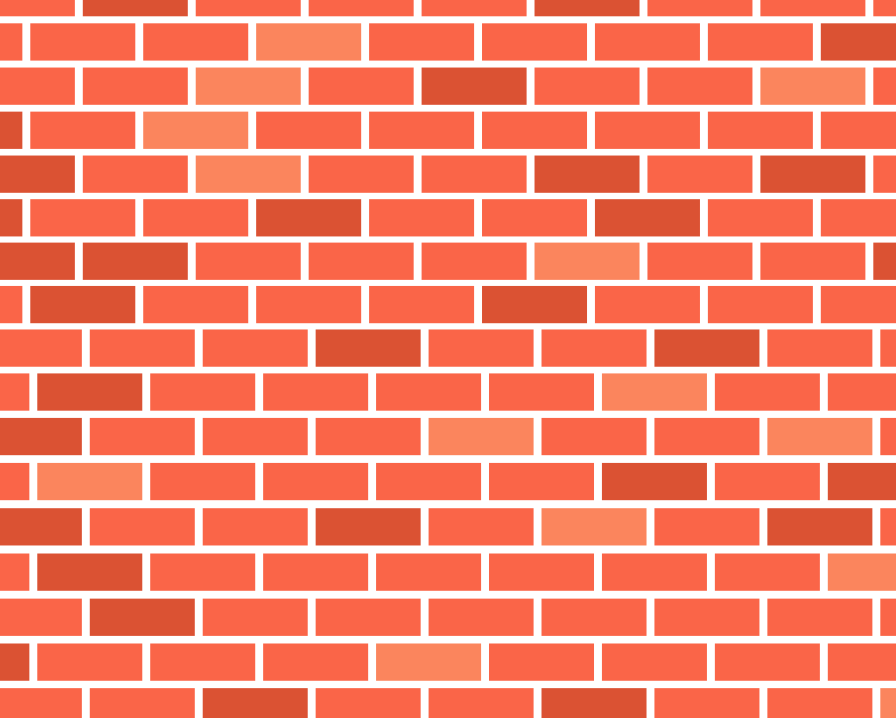
Give the GLSL for this pattern, as a Shadertoy shader.

```glsl
float hash(vec2 p) {
    vec3 q = fract(p.xyx * vec3(0.1031, 0.1030, 0.0973));
    q += dot(q, q.yzx + 33.33);
    return fract((q.x + q.y) * q.z);
}

// Courses drift slightly upwards around the middle of the wall
float courseDrift(float row) {
    float t = (row - 8.2) / 4.0;
    return 0.0052 * exp(-t * t);
}

// At most one accent brick, dark or light, in each run of three
vec3 brickColor(vec2 id) {
    vec2 run = vec2(floor(id.x / 3.0), id.y) + 41.0;
    float slot = floor(3.0 * hash(run + 7.3));
    float kind = hash(run * 1.7 + 19.1);
    vec3 color = vec3(0.98, 0.397, 0.282);
    if (mod(id.x, 3.0) == slot) {
        if (kind < 0.52) color = vec3(0.86, 0.32, 0.20);
        else if (kind < 0.75) color = vec3(0.985, 0.52, 0.365);
    }
    return color;
}

void mainImage(out vec4 fragColor, in vec2 fragCoord) {
    // Canvas width is one unit, measured from the top left
    vec2 p = vec2(fragCoord.x, iResolution.y - fragCoord.y) / iResolution.x;
    vec2 pitch = vec2(0.12604, 0.04948);

    // Course and its vertical centre
    float y = (p.y - 0.0469) / pitch.y;
    float row = floor(y + courseDrift(y) / pitch.y + 0.5);
    float centerY = 0.0469 + row * pitch.y - courseDrift(row);

    // Running bond, with the lower courses nudged to the right
    float startX = 0.0924 + 0.0586 * mod(row, 2.0) + 0.0078 * step(6.5, row);
    float column = floor((p.x - startX) / pitch.x + 0.5);
    vec2 center = vec2(startX + column * pitch.x, centerY);

    // Square-cornered brick with antialiased edges over white mortar
    vec2 edge = abs(p - center) - vec2(0.0586, 0.0208);
    vec2 inside = clamp(0.5 - edge * iResolution.x, 0.0, 1.0);
    vec3 color = mix(vec3(1.0), brickColor(vec2(column, row)), inside.x * inside.y);
    fragColor = vec4(color, 1.0);
}
```
